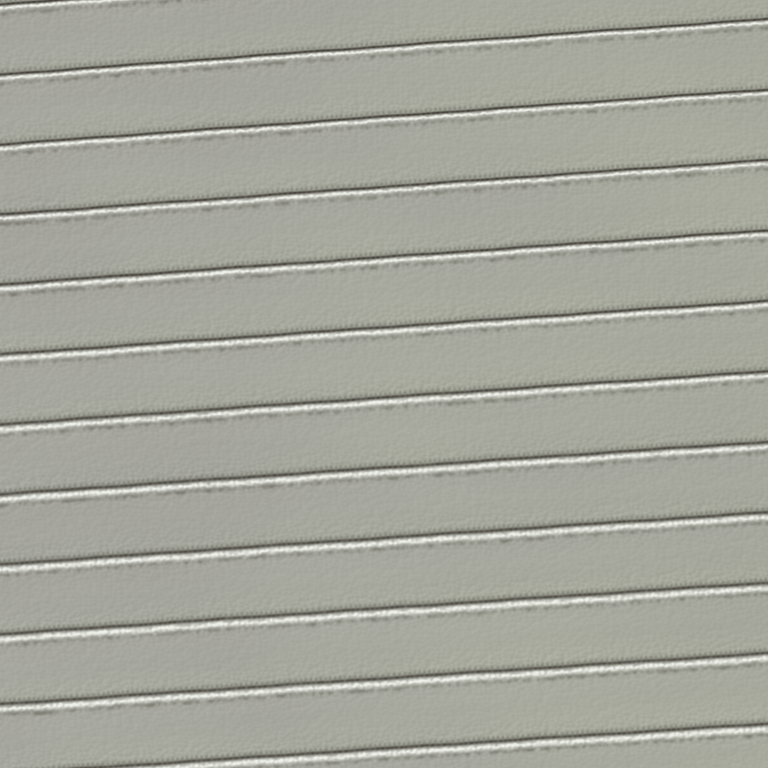
This texture is drawn by a three.js fragment shader. Its source:

```glsl
varying vec2 vUv;

const vec3 COOL_GREY = vec3(0.645, 0.645, 0.620);
const vec3 WARM_GREY = vec3(0.656, 0.664, 0.614);
const vec3 GROOVE = vec3(0.27, 0.26, 0.23);
const vec3 SOFT_SHADE = vec3(0.45, 0.45, 0.41);
const vec3 HIGHLIGHT = vec3(0.93, 0.94, 0.91);

vec2 hash2(vec2 p) {
  vec2 q = vec2(dot(p, vec2(127.1, 311.7)), dot(p, vec2(269.5, 183.3)));
  return fract(sin(q) * 4375.85);
}

// Distance to the nearest scattered cell point
float cellular(vec2 p) {
  vec2 cell = floor(p);
  vec2 local = fract(p);
  float nearest = 2.0;
  for (int j = -1; j <= 1; j++) {
    for (int i = -1; i <= 1; i++) {
      vec2 offset = vec2(float(i), float(j));
      vec2 delta = offset + hash2(cell + offset) - local;
      nearest = min(nearest, dot(delta, delta));
    }
  }
  return sqrt(nearest);
}

// Relief lit from the upper left
float emboss(vec2 p, vec2 lightStep) {
  return cellular(p + lightStep) - cellular(p - lightStep);
}

float layeredSines(vec2 p) {
  float sum = 0.0;
  float amplitude = 0.5;
  for (int i = 0; i < 4; i++) {
    sum += amplitude * sin(p.x + 1.3 * sin(p.y)) * cos(p.y + 0.7 * p.x);
    p = mat2(1.6, 1.1, -1.1, 1.6) * p + 2.3;
    amplitude *= 0.5;
  }
  return sum;
}

float bell(float d, float center, float width) {
  float s = (d - center) / width;
  return exp(-s * s);
}

// Fine teeth running along a seam
float teeth(float x, float seed, float frequency) {
  float phase = x * frequency + 1.8 * sin(x * 47.0 + seed * 2.4);
  return 0.5 + 0.5 * sin(phase + seed * 4.1);
}

// Panel tone: below is the distance under a seam, from 0 to 1
vec3 panelColor(vec2 uv, float below) {
  float broad = layeredSines(uv * vec2(5.0, 8.0));
  float streak = layeredSines(vec2(uv.x * 4.0, (uv.y - 0.067 * uv.x) * 75.0));
  float warmth = 0.1 + 0.4 * uv.x + 0.45 * below + 0.25 * broad;
  vec3 color = mix(COOL_GREY, WARM_GREY, clamp(warmth, 0.0, 1.0));
  return color + 0.009 * broad + 0.007 * streak;
}

// Dark groove, frayed bright lip and the soft shades on both sides
vec3 addSeam(vec3 color, float d, float x, float seed, float softness, float grain) {
  float fineTeeth = teeth(x, seed, 930.0);
  float fray = cellular(vec2(x * 125.0, seed * 7.3 + d * 60.0)) - 0.4;
  float wear = cellular(vec2(x * 70.0, seed * 5.7)) - 0.4;
  float lipWidth = mix(0.0021, 0.0034, softness) * (1.0 - 0.45 * wear);
  float lipCenter = mix(0.0046, 0.0068, softness) + 0.0022 * fray;
  float upper = bell(d, -0.0045, 0.0028) * (0.10 + 0.38 * fineTeeth);
  float lower = bell(d, lipCenter + 0.0068, 0.0030);
  lower *= clamp(0.32 + 0.7 * fray + 0.5 * wear, 0.0, 0.75);
  float lip = bell(d, lipCenter, lipWidth);
  lip *= 0.86 + 0.14 * fineTeeth - 0.40 * fray + 0.35 * grain;
  float groove = bell(d, -0.0002, mix(0.0019, 0.0025, softness));
  groove *= mix(1.0, 0.85, softness) - 0.25 * fray - 0.12 * fineTeeth;
  color = mix(color, SOFT_SHADE, upper);
  color = mix(color, SOFT_SHADE, lower);
  color = mix(color, HIGHLIGHT, clamp(lip, 0.0, 1.0));
  return mix(color, GROOVE, clamp(groove, 0.0, 1.0));
}

void main() {
  vec2 uv = vUv;
  float depth = 1.0 - uv.y;

  // Slanted seams with a slight bow, spreading to the right
  float spacing = 0.0911 + 0.00065 * uv.x;
  float rise = 0.0730 * uv.x + 0.0024 * uv.x * (1.0 - uv.x);
  float row = (depth - 0.0062 + rise) / spacing;
  float seam = floor(row + 0.5);
  float wobble = 0.0003 * sin(uv.x * 31.0 + seam * 2.7)
               + 0.0002 * sin(uv.x * 83.0 + seam * 5.1);
  float d = (row - seam) * spacing + wobble;

  // Pebbled surface, stronger close to the seams
  float grain = emboss(uv * vec2(150.0, 190.0), vec2(-0.22, 0.22));
  float coarse = emboss(uv * vec2(62.0, 95.0), vec2(-0.12, 0.12));
  float nearSeam = bell(d, 0.0, 0.021);
  vec3 color = panelColor(uv, fract(row));
  color += grain * mix(0.020, 0.055, nearSeam) + coarse * 0.016;

  float softness = smoothstep(0.0, 0.8, depth + 0.15 * (0.5 - uv.x));
  color = addSeam(color, d, uv.x, seam, softness, grain);
  gl_FragColor = vec4(clamp(color, 0.0, 1.0), 1.0);
}
```
